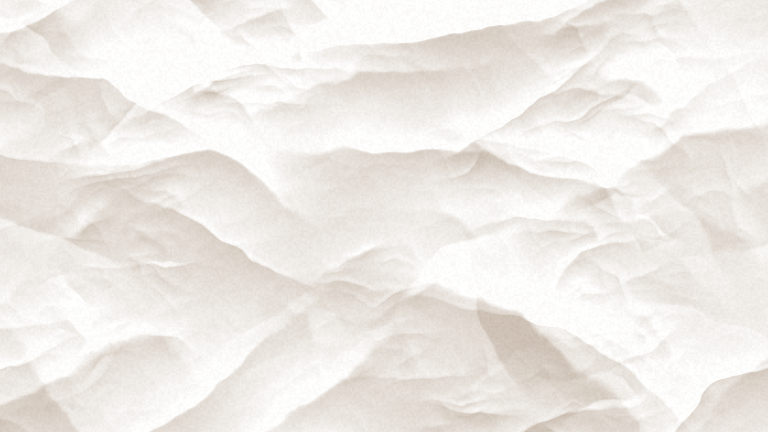
Write a Shadertoy shader that draws this texture.

```glsl
// Crumpled cream paper lit from above: layers of scattered creases, each with
// a lit side, a shaded side and a sharp fold between them, are summed into one
// tone, then coloured from warm shadow to near white with a fine paper grain.

const vec3 SHADOW = vec3(0.84, 0.80, 0.76);
const vec3 LIGHT = vec3(0.976, 0.971, 0.963);
const float MEAN_TONE = 0.74;       // 0 = SHADOW, 1 = LIGHT
const float CONTRAST = 0.80;
const float BROAD_SHADE = 0.42;     // slow light and dark drift
const float GRAIN = 0.13;
const int LAYERS = 6;
const float LARGEST_CELL = 0.46;    // in canvas heights
const float CELL_RATIO = 0.64;
const float LAYER_GAIN = 0.75;
const float STRETCH = 1.25;         // creases run longer sideways
const float EDGE_MIN = 0.0013;      // fold softness, in canvas heights
const float EDGE_MAX = 0.0075;
const float FOLD_LINE = 0.40;       // darkness of the sharpest folds
const float FOLD_GLINT = 0.25;      // light just above them

vec3 hash(vec3 p) {
    p = fract(p * vec3(0.1031, 0.1030, 0.0973));
    p += dot(p, p.yxz + 33.33);
    return fract((p.xxy + p.yxx) * p.zyx);
}

// Smooth value noise, two channels in -1..1
vec2 noise(vec2 p, float seed) {
    vec2 i = floor(p), f = fract(p);
    f = f * f * f * (f * (f * 6.0 - 15.0) + 10.0);
    vec2 a = hash(vec3(i, seed)).xy;
    vec2 b = hash(vec3(i + vec2(1, 0), seed)).xy;
    vec2 c = hash(vec3(i + vec2(0, 1), seed)).xy;
    vec2 d = hash(vec3(i + vec2(1, 1), seed)).xy;
    return 2.0 * mix(mix(a, b, f.x), mix(c, d, f.x), f.y) - 1.0;
}

// One crease around the origin; q is in cells, cell is the cell size
float crease(vec2 q, vec3 shape, vec3 look, float cell) {
    float window = max(0.0, 1.0 - dot(q, q));
    window *= window;

    // Most folds climb to the right, the others fall more steeply
    float spread = fract(shape.x * 7.0) - 0.5;
    float angle = shape.x < 0.58 ? 0.42 + 0.8 * spread : -0.75 + 1.2 * spread;
    vec2 dir = vec2(cos(angle), sin(angle));
    float along = dot(q, dir);
    float across = dot(q, vec2(-dir.y, dir.x));
    across += (shape.y - 0.35) * 0.7 * (sqrt(along * along + 0.0006) - 0.1);

    // Sharp in the middle, softer towards the ends
    float softness = mix(EDGE_MIN, EDGE_MAX, look.x * look.x) / cell;
    softness *= 1.0 + 3.0 * along * along;
    float side = across / sqrt(across * across + softness * softness);
    float facing = look.y < 0.22 ? -0.8 : 1.0;
    float fade = mix(0.10, 0.42, shape.z);
    float slope = facing * side * exp(-abs(across) / fade);

    // Thin dark fold with a glint on its lit side
    float sharp = smoothstep(0.65, 0.1, look.x);
    float width = 0.0035 / cell;
    float x = across / width;
    float y = x - 2.2 * facing;
    float line = sharp * (FOLD_GLINT * exp(-0.4 * y * y) - FOLD_LINE * exp(-x * x));
    return window * mix(0.35, 1.25, look.z) * (slope + line);
}

// All creases of one size near p
float creaseLayer(vec2 p, float cell, float seed) {
    vec2 g = p / (cell * vec2(STRETCH, 1.0)) + seed * vec2(0.37, 0.61);
    vec2 id = floor(g);
    float sum = 0.0;
    for (int y = -1; y <= 1; y++) {
        for (int x = -1; x <= 1; x++) {
            vec2 c = id + vec2(x, y);
            vec3 place = hash(vec3(c, seed));
            vec3 shape = hash(vec3(c, seed + 31.0));
            vec3 look = hash(vec3(c, seed + 67.0));
            sum += crease(g - c - place.xy, shape, look, cell);
        }
    }
    return sum;
}

void mainImage(out vec4 fragColor, in vec2 fragCoord) {
    vec2 p = fragCoord / iResolution.y;

    // Bend the folds so that none is perfectly straight
    vec2 bent = p + 0.026 * noise(p * 4.0, 3.0);
    bent += 0.008 * noise(p * 15.0, 5.0) + 0.0028 * noise(p * 45.0, 7.0);

    // Sum creases from large to small; small ones gather in patches
    float patches = smoothstep(-0.5, 0.6, noise(p * 3.5, 11.0).x);
    float relief = 0.0, gain = 1.0, cell = LARGEST_CELL;
    for (int i = 0; i < LAYERS; i++) {
        float cover = i < 2 ? 1.0 : mix(0.25, 1.1, patches);
        relief += gain * cover * creaseLayer(bent, cell, 13.0 + 9.0 * float(i));
        gain *= LAYER_GAIN;
        cell *= CELL_RATIO;
    }

    // Broad drift of light and the fibres of the sheet
    float drift = noise(p * vec2(1.8, 2.6), 17.0).x * 0.6
                + noise(p * vec2(4.0, 6.0), 19.0).x * 0.25;
    float fibres = noise(p * 110.0, 23.0).x * 0.25 + noise(p * 230.0, 29.0).x * 0.75;

    float tone = MEAN_TONE + CONTRAST * relief + BROAD_SHADE * drift;
    tone = clamp(tone, -0.25, 1.12) + GRAIN * fibres;
    fragColor = vec4(clamp(mix(SHADOW, LIGHT, tone), 0.0, 1.0), 1.0);
}
```
